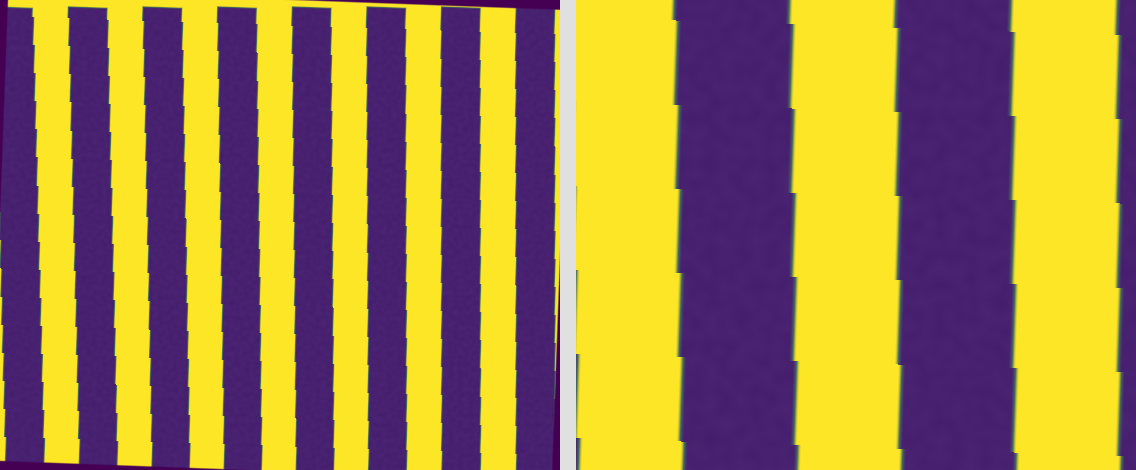
Left, the full canvas; right, a detail of the centre.
A Shadertoy shader for this pattern:

```glsl
vec2 hashGradient(vec2 cell) {
    float a = 6.2832 * fract(sin(dot(cell, vec2(127.1, 311.7))) * 43758.5);
    return vec2(cos(a), sin(a));
}

float gradientNoise(vec2 p) {
    vec2 i = floor(p), f = fract(p);
    vec2 u = f * f * f * (f * (f * 6.0 - 15.0) + 10.0);
    vec2 e = vec2(0.0, 1.0);
    float bottom = mix(dot(hashGradient(i), f),
                       dot(hashGradient(i + e.yx), f - e.yx), u.x);
    float top = mix(dot(hashGradient(i + e.xy), f - e.xy),
                    dot(hashGradient(i + e.yy), f - e.yy), u.x);
    return mix(bottom, top, u.y);
}

// Signed distance to the bars, negative inside; y runs downward
float barDistance(vec2 p) {
    // Each tilted row leans left, then jogs back onto the drifting stripe
    float row = fract((p.y - 0.033 * p.x - 0.0285) / 0.0501);
    float lean = (row - 0.5) * 0.0501;
    float drift = 0.001 + 0.0208 * (1.0 - smoothstep(0.0, 0.85, p.x));
    float x = p.x - drift * (p.y - lean - 0.013) / 0.82 + 0.037 * lean;

    float across = mod(x - 0.1569 + 0.06655, 0.1331) - 0.06655;
    return max(abs(across) - 0.0345, 0.0135 + 0.037 * across - p.y);
}

// Signed distance to the slightly rotated sheet
float sheetDistance(vec2 p) {
    vec2 q = vec2(p.x + 0.037 * p.y, p.y - 0.037 * p.x);
    vec2 lo = vec2(0.0143, -0.0195) - q;
    vec2 hi = q - vec2(1.017, 0.823);
    return max(max(lo.x, lo.y), max(hi.x, hi.y));
}

// Purple passes through a dull green on its way to yellow
vec3 edgeRamp(float t, vec3 purple) {
    vec3 green = vec3(0.27, 0.42, 0.36);
    vec3 yellow = vec3(0.99, 0.90, 0.15);
    return t < 0.5 ? mix(purple, green, 2.0 * t)
                   : mix(green, yellow, 2.0 * t - 1.0);
}

void mainImage(out vec4 fragColor, in vec2 fragCoord) {
    vec2 p = vec2(fragCoord.x, iResolution.y - fragCoord.y) / iResolution.x;
    float pixel = 1.0 / iResolution.x;

    // Faint mottling in the dark bars
    vec3 purple = vec3(0.28, 0.13, 0.44) + 0.018 * gradientNoise(p * 110.0);

    float softness = max(0.0024, pixel);
    float t = smoothstep(-softness, softness, barDistance(p));
    vec3 color = edgeRamp(t, purple);

    // Dark corners outside the sheet
    float outside = smoothstep(-pixel, pixel, sheetDistance(p));
    color = mix(color, vec3(0.27, 0.0, 0.33), outside);

    fragColor = vec4(color, 1.0);
}
```
